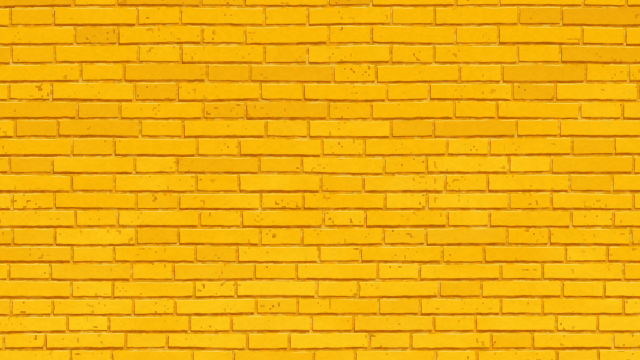
This texture is drawn by a Shadertoy shader. Its source:

```glsl
// Sunlit yellow painted brick wall: rows of alternating long and short bricks,
// each a rounded box with a lit top edge and a cast shadow in the joint below.
// Value noise roughens the edges, tints the paint and adds small pits.
#define ROWS vec3(0.634, 18.75, 1.2)  // first row, row count, tightening downward
#define PERIOD vec2(0.199, 0.190)     // long + short pair width, top and bottom
#define START vec2(0.487, 0.456)      // left edge of a long brick, top and bottom
#define LONG_SHARE 0.66               // part of a pair taken by the long brick
#define JOINT vec2(0.0075, 0.0085)    // joint widths, in canvas heights
#define SHADOW vec2(-0.0020, -0.0062) // shadow offset
#define ROUGHNESS 0.0030              // edge wobble
#define PAINT vec3(0.98, 0.72, 0.02)
#define SUNNY vec3(0.99, 0.78, 0.09)
#define MORTAR vec3(0.92, 0.63, 0.04)
#define SHADE vec3(0.74, 0.40, 0.01)
#define GLINT vec3(0.96, 0.84, 0.36)

float hash(vec2 p) {
    return fract(sin(dot(p, vec2(127.1, 311.7))) * 43758.55);
}

float noise(vec2 p) {
    vec2 i = floor(p), f = fract(p);
    f = f * f * (3.0 - 2.0 * f);
    return mix(mix(hash(i), hash(i + vec2(1, 0)), f.x),
               mix(hash(i + vec2(0, 1)), hash(i + vec2(1, 1)), f.x), f.y);
}

float fbm(vec2 p) {
    float sum = 0.0, amp = 0.5;
    for (int i = 0; i < 3; i++) {
        sum += amp * noise(p);
        p = p * 2.03 + 17.0;
        amp *= 0.5;
    }
    return sum / 0.875;
}

float roundBox(vec2 p, vec2 halfSize, float radius) {
    vec2 q = abs(p) - halfSize + radius;
    return length(max(q, 0.0)) + min(max(q.x, q.y), 0.0) - radius;
}

float inside(float d, float soft) {
    return 1.0 - smoothstep(-soft, soft, d);
}

void mainImage(out vec4 fragColor, in vec2 fragCoord) {
    vec2 uv = fragCoord / iResolution.xy;
    float aspect = iResolution.x / iResolution.y;
    vec2 wall = vec2(uv.x * aspect, uv.y);
    float soft = 0.7 / iResolution.y;
    float down = 1.0 - uv.y;

    // Rows, slightly wavy and closer together toward the bottom
    float v = ROWS.x + ROWS.y * down + ROWS.z * down * down;
    v += 0.10 * (noise(vec2(wall.x * 4.0, v * 0.8)) - 0.5);
    float row = floor(v);
    float rowHeight = 1.0 / (ROWS.y + 2.0 * ROWS.z * down);

    // Long and short bricks, shifted by half a pair on every other row
    float rowDown = row / 20.0;
    float period = mix(PERIOD.x, PERIOD.y, rowDown);
    float shift = 0.5 * mod(row + 1.0, 2.0) + 0.09 * (hash(vec2(row, 3.7)) - 0.5);
    float u = (uv.x - mix(START.x, START.y, rowDown)) / period - shift;
    float along = fract(u);
    float isShort = step(LONG_SHARE, along);
    float share = mix(LONG_SHARE, 1.0 - LONG_SHARE, isShort);
    float middle = mix(0.5 * LONG_SHARE, 0.5 + 0.5 * LONG_SHARE, isShort);
    vec2 id = vec2(2.0 * floor(u) + isShort, row);
    float rnd = hash(id + 0.31);

    // Local brick space in canvas heights, with rough edges
    vec2 size = vec2(share * period * aspect, rowHeight);
    vec2 p = vec2((along - middle) * period * aspect, (0.5 - fract(v)) * rowHeight);
    p.y -= 0.0022;
    p += ROUGHNESS * (vec2(fbm(wall * 55.0), fbm(wall * 55.0 + 40.0)) - 0.5);
    p.y += p.x * 0.025 * (hash(id + 5.2) - 0.5);
    vec2 halfSize = 0.5 * (size - JOINT) - 0.0008 * vec2(rnd, hash(id + 2.6));
    float face = inside(roundBox(p, halfSize, 0.003), soft);

    // Mortar, crumbly and partly catching the sun
    float grain = fbm(wall * vec2(110.0, 150.0));
    vec3 color = MORTAR * mix(0.86, 1.10, grain);
    color = mix(color, GLINT, 0.45 * smoothstep(0.58, 0.80, noise(wall * 90.0)));

    // Shadow in the joint, deeper beneath the protruding long bricks
    float depth = mix(1.05, 0.70, isShort) * mix(0.75, 1.15, hash(id + 8.1));
    float dark = inside(roundBox(p - SHADOW * depth, halfSize, 0.003), soft + 0.0008);
    dark *= mix(0.65, 1.0, smoothstep(0.25, 0.55, noise(wall * 38.0)));
    color = mix(color, SHADE * mix(0.88, 1.08, grain), dark);

    // Painted face: sunnier lower down, a few duller bricks near the top
    float cloud = fbm(wall * vec2(7.0, 11.0));
    float sunny = smoothstep(0.35, 0.95, 0.55 * cloud + 0.45 * down + 0.25 * (rnd - 0.4));
    float dull = smoothstep(0.62, 0.95, hash(id + 9.4)) * mix(0.75, 0.15, sqrt(down));
    vec3 paint = mix(mix(PAINT, SUNNY, sunny), MORTAR, dull);
    paint *= 1.0 + 0.05 * (grain - 0.5);

    // Pits and chips, stronger on short bricks
    float pit = smoothstep(0.80, 0.92, noise(wall * 120.0))
              * smoothstep(0.50, 0.70, noise(wall * 19.0 + 8.0));
    paint = mix(paint, SHADE, pit * mix(0.35, 0.60, isShort));

    // Lit upper rim and softly shaded lower rim
    float rim = smoothstep(halfSize.y - 0.0045, halfSize.y - 0.0010, p.y);
    float lit = rim * smoothstep(0.25, 0.65, noise(wall * vec2(24.0, 40.0) + 3.0));
    float under = 1.0 - smoothstep(-halfSize.y, 0.0035 - halfSize.y, p.y);
    paint = mix(paint, GLINT, 0.85 * lit);
    paint = mix(paint, MORTAR * 0.95, 0.5 * under);

    fragColor = vec4(clamp(mix(color, paint, face), 0.0, 1.0), 1.0);
}
```
